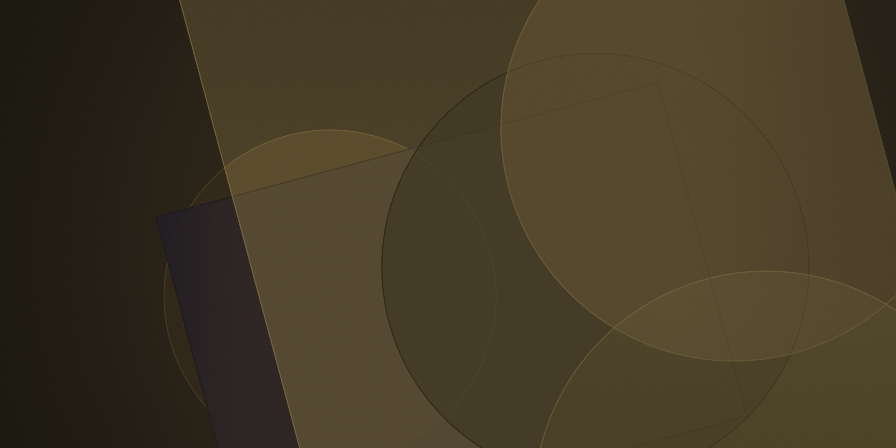
This background is drawn by a Shadertoy shader. Its source:

```glsl
// Overlapping translucent discs and tilted panels in dim olive and brown.
// Signed distances give each shape a soft fill and a thin rim; a wide tilted
// band reveals a lit version of the disc and panel lying beneath it.

const float TILT = 0.2618;

float discDistance(vec2 p, vec2 centre, float radius) {
    return length(p - centre) - radius;
}

float boxDistance(vec2 p, vec2 halfSize) {
    vec2 d = abs(p) - halfSize;
    return length(max(d, 0.0)) + min(max(d.x, d.y), 0.0);
}

float inside(float d, float pixel) {
    return 1.0 - smoothstep(-0.5 * pixel, 0.5 * pixel, d);
}

// Thin outline lying just within the boundary.
float rim(float d, float pixel) {
    float width = max(0.0014, 0.6 * pixel);
    return 1.0 - smoothstep(0.3 * width, 1.6 * width, abs(d + width));
}

vec3 paint(vec3 base, float d, float pixel, vec4 fill, vec4 edge) {
    base = mix(base, fill.rgb, fill.a * inside(d, pixel));
    return mix(base, edge.rgb, edge.a * rim(d, pixel));
}

float hash(vec2 p) {
    return fract(sin(dot(p, vec2(127.1, 311.7))) * 43758.5);
}

void mainImage(out vec4 fragColor, in vec2 fragCoord) {
    vec2 p = fragCoord / iResolution.y;
    float pixel = 1.0 / iResolution.y;

    // Coordinates aligned with the tilted panels
    vec2 axis = vec2(cos(TILT), sin(TILT));
    vec2 side = vec2(-axis.y, axis.x);
    vec2 fromPanel = p - vec2(1.008, 0.293);

    float band = abs(dot(p, axis) - 1.362) - 0.717;
    float panel = boxDistance(vec2(dot(fromPanel, axis), dot(fromPanel, side)),
                              vec2(0.581, 0.387));
    float leftDisc = discDistance(p, vec2(0.737, 0.339), 0.372);
    float darkDisc = discDistance(p, vec2(1.329, 0.404), 0.478);
    float upperDisc = discDistance(p, vec2(1.638, 0.714), 0.521);
    float lowerDisc = discDistance(p, vec2(1.711, -0.125), 0.521);

    vec4 goldRim = vec4(0.50, 0.41, 0.24, 0.5);
    vec4 darkRim = vec4(0.13, 0.11, 0.07, 0.55);

    // Unlit ground outside the band
    float falloff = smoothstep(0.3, 1.2, length((p - vec2(1.0, 0.45)) * vec2(1.0, 0.9)));
    vec3 shade = mix(vec3(0.185, 0.152, 0.105), vec3(0.108, 0.098, 0.068), falloff);
    shade = paint(shade, leftDisc, pixel, vec4(0.23, 0.185, 0.115, 0.45),
                  vec4(0.36, 0.29, 0.17, 0.45));
    vec3 plum = mix(vec3(0.135, 0.118, 0.145), vec3(0.180, 0.148, 0.150),
                    smoothstep(0.35, 0.55, p.x));
    shade = paint(shade, panel, pixel, vec4(plum, 0.9), vec4(0.09, 0.08, 0.09, 0.5));

    // Lit ground seen through the band
    vec3 lit = mix(vec3(0.300, 0.257, 0.158), vec3(0.275, 0.237, 0.150),
                   smoothstep(0.5, 1.0, p.y));
    lit = paint(lit, leftDisc, pixel, vec4(0.365, 0.305, 0.178, 0.9), goldRim);
    lit = paint(lit, panel, pixel, vec4(0.330, 0.285, 0.200, 0.88), vec4(darkRim.rgb, 0.3));

    vec3 colour = mix(shade, lit, inside(band, pixel));
    colour = mix(colour, vec3(0.52, 0.44, 0.25), 0.6 * rim(band, pixel));

    // Large discs, back to front
    colour = paint(colour, darkDisc, pixel, vec4(0.254, 0.222, 0.142, 0.78), darkRim);
    vec3 upperTint = mix(vec3(0.350, 0.295, 0.185), vec3(0.300, 0.252, 0.165),
                         smoothstep(1.5, 2.0, p.x));
    float upperOpacity = 0.85 * mix(0.25, 1.0, inside(band, pixel));
    colour = paint(colour, upperDisc, pixel, vec4(upperTint, upperOpacity), goldRim);
    vec3 lowerTint = mix(vec3(0.350, 0.310, 0.185), vec3(0.305, 0.275, 0.155),
                         smoothstep(0.35, 0.0, p.y));
    vec3 lowerLift = lowerTint + 0.03 * inside(upperDisc, pixel);
    colour = paint(colour, lowerDisc, pixel, vec4(lowerLift, 0.42), goldRim);

    // Faint traces of covered outlines within the dark disc
    float covered = inside(darkDisc, pixel);
    colour = mix(colour, darkRim.rgb, 0.12 * covered * rim(panel, pixel));
    colour += 0.018 * covered * rim(leftDisc, pixel);
    colour -= 0.025 * inside(upperDisc, pixel) * rim(darkDisc, pixel);

    // Fine grain hides banding
    colour += (hash(floor(p * 256.0)) - 0.5) * 0.004;
    fragColor = vec4(colour, 1.0);
}
```
